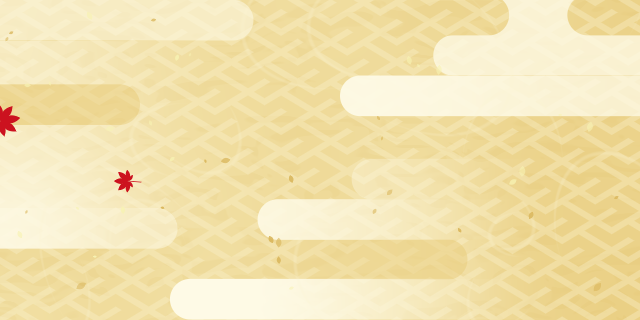
Reproduce this background procedurally as a WebGL 2 fragment shader.

```glsl
#version 300 es
precision highp float;
uniform vec2 u_resolution;
out vec4 fragColor;

const vec3 PALE_GOLD = vec3(0.947, 0.878, 0.645);
const vec3 DEEP_GOLD = vec3(0.918, 0.815, 0.52);
const vec3 CREAM = vec3(0.985, 0.955, 0.82);
const vec3 IVORY = vec3(0.995, 0.98, 0.9);
const vec3 OCHRE = vec3(0.85, 0.71, 0.35);
const vec3 LEMON = vec3(0.97, 0.95, 0.7);
const vec3 CRIMSON = vec3(0.8, 0.07, 0.12);
const float BAR_RADIUS = 0.0635;

vec2 hash22(vec2 p) {
    vec3 q = fract(p.xyx * vec3(0.1031, 0.103, 0.0973));
    q += dot(q, q.yzx + 33.33);
    return fract((q.xx + q.yz) * q.zy);
}

float noise(vec2 p) {
    vec2 i = floor(p), f = fract(p);
    f = f * f * (3.0 - 2.0 * f);
    float low = mix(hash22(i).x, hash22(i + vec2(1, 0)).x, f.x);
    float high = mix(hash22(i + vec2(0, 1)).x, hash22(i + vec2(1, 1)).x, f.x);
    return mix(low, high, f.y);
}

vec2 rotate(vec2 p, float a) {
    float c = cos(a), s = sin(a);
    return vec2(c * p.x + s * p.y, c * p.y - s * p.x);
}

float cover(float d, float px) {
    return clamp(0.5 - d / px, 0.0, 1.0);
}

// Horizontal bar with round ends, running from x = a to x = b
float bar(vec2 p, float a, float b, float y, float px) {
    float nearest = clamp(p.x, a + BAR_RADIUS, b - BAR_RADIUS);
    return cover(length(p - vec2(nearest, y)) - BAR_RADIUS, px);
}

float box(vec2 p, vec2 low, vec2 high, float px) {
    vec2 d = max(low - p, p - high);
    return cover(max(d.x, d.y), px);
}

// Broken lattice lines; two crossed sets interlock as a key fret
float strokes(vec2 q, float shift) {
    float row = round(q.y), d = 1.0;
    for (float k = -1.0; k <= 1.0; k++) {
        float cell = floor(q.x) + k;
        if (mod(cell + shift * row, 5.0) < 2.5)
            d = min(d, max(abs(q.x - cell - 0.5) - 0.5, abs(q.y - row)));
    }
    return d - 0.18;
}

float lens(vec2 p, float len, float fat) {
    float t = p.x / len;
    return abs(p.y) - fat * len * t * (1.0 - t);
}

// Seven pointed lobes and a thin stem
float mapleLeaf(vec2 p, float size, float angle) {
    p = rotate(p, angle);
    float d = max(abs(p.y + 0.08 * p.x) - 0.025 * size, abs(p.x + 0.4 * size) - 0.45 * size);
    for (float k = -3.0; k <= 3.0; k++)
        d = min(d, lens(rotate(p, k * 0.72), size * (1.0 - 0.055 * k * k), 0.78));
    return d;
}

// Faint curved brush lines
float wisps(vec2 p) {
    float sum = 0.0;
    for (float i = 0.0; i < 16.0; i++) {
        vec2 h = hash22(vec2(i, 7.0)), g = hash22(vec2(i, 19.0));
        vec2 d = rotate(p - h * vec2(2, 1), g.y * 6.28) * vec2(1.0, 1.5);
        float arc = smoothstep(-0.1, 0.9, d.x / (length(d) + 0.001));
        float offset = abs(length(d) - mix(0.08, 0.4, g.x));
        sum += arc * (1.0 - smoothstep(0.001, 0.003 + 0.007 * arc, offset));
    }
    return min(sum, 1.0);
}

void main() {
    float px = 1.0 / u_resolution.y;
    vec2 p = gl_FragCoord.xy * px;

    // Gold ground with brushed streaks and fret
    float depth = 0.25 + 0.6 * smoothstep(1.0, 2.0, p.x) + 0.4 * (noise(p * 3.0) - 0.5);
    vec3 color = mix(PALE_GOLD, DEEP_GOLD, clamp(depth, 0.0, 1.0));
    float streak = smoothstep(0.58, 0.75, noise(p * vec2(12, 60) + 4.0 * noise(p * 8.0)));
    color = mix(color, OCHRE, 0.1 * streak);
    vec2 q = vec2(p.y + 0.6 * p.x, p.y - 0.6 * p.x) / 0.062;
    float fret = min(strokes(q, 2.0), strokes(q.yx, -2.0));
    color = mix(color, CREAM, 0.34 * cover(fret * 0.053, px));

    // Left mist, cut by a gold bar
    float leftDark = bar(p, -1.0, 0.4375, 0.673, px);
    float mist = (1.0 - smoothstep(0.05, 0.75, p.x)) * box(p, vec2(-1, 0.2865), vec2(1, 0.873), px);
    mist *= mix(0.85, 0.5, smoothstep(0.3, 0.65, p.y));
    float left = max(mist, bar(p, -1.0, 0.555, 0.2865, px) * mix(0.9, 0.5, smoothstep(0.0, 0.555, p.x)));
    left = max(left * (1.0 - leftDark), 0.55 * bar(p, -1.0, 0.792, 0.937, px));
    color = mix(color, DEEP_GOLD, 0.45 * leftDark);
    color = mix(color, IVORY, left);

    // Upper right clouds around two gold bars
    float upperDark = max(bar(p, -1.0, 1.591, 0.953, px), bar(p, 1.773, 3.0, 0.953, px));
    float upper = max(bar(p, 1.354, 3.0, 0.827, px), box(p, vec2(1.53, 0.82), vec2(1.84, 1.1), px));
    upper *= 0.78 * (1.0 - upperDark);
    upper = max(upper, bar(p, 1.0625, 3.0, 0.7005, px) * mix(0.95, 0.75, smoothstep(1.1, 2.0, p.x)));
    color = mix(color, IVORY, upper);

    // Lower clouds fading to the right
    float lowerDark = bar(p, -1.0, 1.461, 0.189, px);
    float lower = 0.55 * bar(p, 1.099, 3.0, 0.44, px);
    lower = max(lower, 0.9 * bar(p, 0.805, 3.0, 0.314, px));
    lower = max(lower, 0.7 * box(p, vec2(1.38, 0.12), vec2(3.0, 0.26), px) * (1.0 - lowerDark));
    lower = max(lower, bar(p, 0.531, 3.0, 0.065, px));
    color = mix(color, DEEP_GOLD, 0.5 * lowerDark * smoothstep(0.75, 1.4, p.x));
    color = mix(color, IVORY, lower * (1.0 - smoothstep(0.75, 1.75, p.x)));
    color = mix(color, CREAM, 0.25 * wisps(p));

    // Scattered petals
    for (float i = 0.0; i < 40.0; i++) {
        vec2 place = hash22(vec2(i, 3.0)) * vec2(2, 1), h = hash22(vec2(i, 41.0));
        float size = mix(0.012, 0.036, h.x * h.x);
        float petal = cover(lens(rotate(p - place, h.y * 6.28), size, 1.1), px);
        color = mix(color, mod(i, 2.0) < 1.0 ? OCHRE : LEMON, petal * mix(0.5, 0.95, h.y));
    }

    // Red leaves
    float leaves = min(mapleLeaf(p - vec2(0.0, 0.622), 0.064, 0.15), mapleLeaf(p - vec2(0.402, 0.434), 0.046, 3.14));
    fragColor = vec4(mix(color, CRIMSON, cover(leaves, px)), 1.0);
}
```
